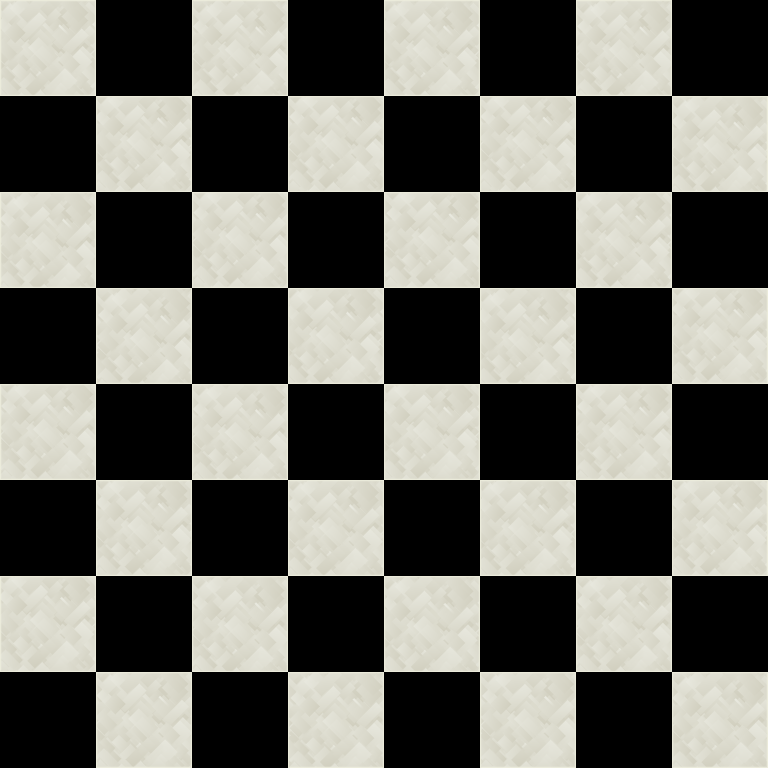
Give the GLSL for this pattern, as a WebGL 1 fragment shader.

```glsl
precision highp float;

uniform vec2 u_resolution;

#define CELLS 8.0
#define PLATES 110
#define PLATE_MIN vec2(0.07, 0.045)
#define PLATE_MAX vec2(0.17, 0.095)
#define DRIFT 0.07
#define RIM_WIDTH 0.013
#define RIM_COLOR vec3(0.93, 0.93, 0.865)
#define PEARL_DARK vec3(0.795, 0.785, 0.715)
#define PEARL_LIGHT vec3(0.905, 0.905, 0.865)
#define BLACK vec3(0.0)

// Sine-free hash: one number in, three in 0..1 out
vec3 hash31(float n) {
  vec3 p = fract(n * vec3(0.1031, 0.1030, 0.0973));
  p += dot(p, p.yzx + 33.33);
  return fract((p.xxy + p.yzz) * p.zyx);
}

// Signed distance to the nearest cell border, alternating in sign
vec2 alternatingEdge(vec2 p) {
  return 0.5 - abs(mod(p + 0.5, 2.0) - 1.0);
}

// Wrapped offset from a center, turned by 45 degrees
vec2 diagonalOffset(vec2 p, vec2 center) {
  vec2 d = fract(p - center + 0.5) - 0.5;
  return vec2(d.x + d.y, d.y - d.x) * 0.70711;
}

float boxMask(vec2 p, vec2 halfSize, float px) {
  vec2 d = abs(p) - halfSize;
  return clamp(0.5 - max(d.x, d.y) / px, 0.0, 1.0);
}

// Overlapping diagonal plates, each with its own linear sheen
vec3 motherOfPearl(vec2 p, float px) {
  float tone = 0.6;
  for (int i = 0; i < PLATES; i++) {
    float id = float(i) + 1.0;
    vec3 place = hash31(id * 7.31);
    vec3 form = hash31(id * 3.17 + 191.0);
    vec2 d = diagonalOffset(p, place.xy);
    if (place.z > 0.55) d = vec2(d.y, -d.x);
    vec2 halfSize = mix(PLATE_MIN, PLATE_MAX, form.xy);
    float sheen = (d.x / halfSize.x + 0.4 * d.y / halfSize.y) * 0.2;
    float plateTone = 0.4 + 0.4 * form.z + sheen;
    tone = mix(tone, plateTone, boxMask(d, halfSize, px) * 0.85);
  }

  // One bright sliver
  vec2 s = diagonalOffset(p, vec2(0.70, 0.69));
  float sliver = boxMask(s, vec2(0.011, 0.075), px);
  tone = mix(tone, 1.05, sliver * smoothstep(-0.09, 0.06, s.y));
  return mix(PEARL_DARK, PEARL_LIGHT, clamp(tone, 0.0, 1.1));
}

void main() {
  vec2 p = gl_FragCoord.xy / u_resolution * CELLS;
  float px = CELLS / min(u_resolution.x, u_resolution.y);
  vec2 cell = floor(p);

  // Inlay, slightly shifted from cell to cell
  vec2 shift = (hash31(cell.x + cell.y * CELLS + 5.0).xy - 0.5) * DRIFT;
  vec3 pearl = motherOfPearl(fract(p) + shift, px);

  // Pale rim
  vec2 edge = alternatingEdge(p);
  float border = min(abs(edge.x), abs(edge.y));
  float rim = clamp(0.5 + (RIM_WIDTH - border) / px, 0.0, 1.0);
  pearl = mix(pearl, RIM_COLOR, rim * 0.85);

  // Checkerboard
  vec2 side = clamp(edge * 2.0 / px, -1.0, 1.0);
  float light = 0.5 - 0.5 * side.x * side.y;
  gl_FragColor = vec4(mix(BLACK, pearl, light), 1.0);
}
```
